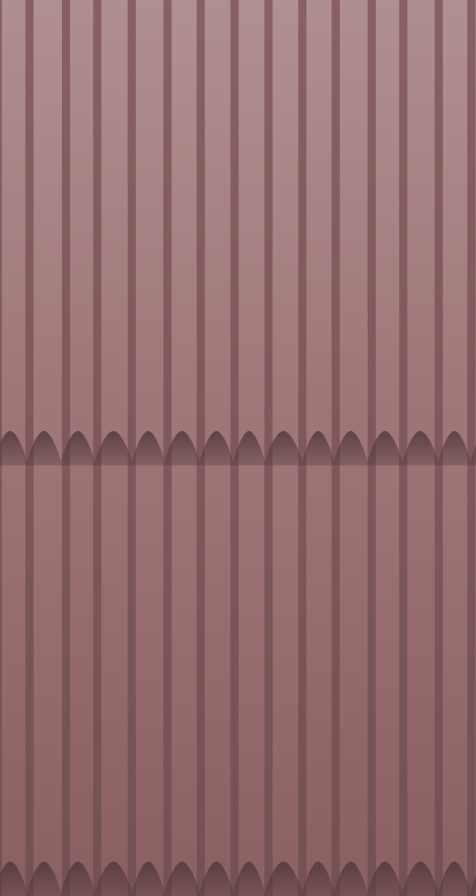
A WebGL 1 fragment shader for this pattern:

```glsl
precision highp float;

uniform vec2 u_resolution;

const float COLUMNS = 14.0;
const int ROWS = 2;
const float ROW_STEP = 0.4805;      // spacing of the lower sheet edges
const float COLUMN_SHIFT = 0.103;   // grooves sit left of the column ends
const float GROOVE_HALF = 0.12;     // in columns
const float GROOVE_JITTER = 0.05;
const float FOOT_SHIFT = -0.05;     // scallop feet relative to grooves
const float FOOT_JITTER = 0.06;
const float FOOT_HEIGHT = 0.005;    // in canvas heights
const float ARCH_HEIGHT = 0.0385;
const float ARCH_POWER = 1.8;
const float PANEL_VARIATION = 0.006;
const float SHADE_TOP = 0.78;
const float SHADE_BASE = 0.30;

const vec3 PANEL_LOW = vec3(0.545, 0.375, 0.385);
const vec3 PANEL_MID = vec3(0.620, 0.455, 0.462);
const vec3 PANEL_HIGH = vec3(0.690, 0.560, 0.565);
const vec3 GROOVE_LOW = vec3(0.455, 0.315, 0.325);
const vec3 GROOVE_HIGH = vec3(0.535, 0.375, 0.385);
const vec3 SHADOW = vec3(0.300, 0.205, 0.212);

float hash(float n) {
  n = fract(n * 0.1031);
  n *= n + 33.33;
  n *= n + n;
  return fract(n);
}

float signedHash(float n) {
  return 2.0 * hash(n) - 1.0;
}

// Turns a signed distance in pixels into edge coverage.
float coverage(float pixels) {
  return clamp(pixels + 0.5, 0.0, 1.0);
}

float groovePosition(float index) {
  return index + GROOVE_JITTER * signedHash(index + 7.0);
}

float footPosition(float index) {
  return index + FOOT_SHIFT + FOOT_JITTER * signedHash(index + 41.0);
}

vec3 panelColor(float y) {
  vec3 lower = mix(PANEL_LOW, PANEL_MID, clamp(2.0 * y, 0.0, 1.0));
  return mix(lower, PANEL_HIGH, clamp(2.0 * y - 1.0, 0.0, 1.0));
}

// Returns the scallop height and its slope, both in canvas heights.
vec2 scallop(float column) {
  float index = floor(column - FOOT_SHIFT);
  index -= step(column, footPosition(index));
  index += step(footPosition(index + 1.0), column);
  float left = footPosition(index);
  float width = footPosition(index + 1.0) - left;
  float side = abs(2.0 * (column - left) / width - 1.0);
  float rise = ARCH_HEIGHT - FOOT_HEIGHT;
  float height = FOOT_HEIGHT + rise * (1.0 - pow(side, ARCH_POWER));
  float slope = rise * ARCH_POWER * pow(side, ARCH_POWER - 1.0) * 2.0 / width;
  return vec2(height, slope * COLUMNS);
}

void main() {
  vec2 uv = gl_FragCoord.xy / u_resolution;
  float column = uv.x * COLUMNS + COLUMN_SHIFT;
  float columnPixels = u_resolution.x / COLUMNS;

  // Sheet panels with slight differences in brightness
  vec3 color = panelColor(uv.y);
  color += PANEL_VARIATION * signedHash(floor(column) + 83.0);

  // Vertical grooves
  float offset = abs(column - groovePosition(floor(column + 0.5)));
  float groove = coverage((GROOVE_HALF - offset) * columnPixels);
  color = mix(color, mix(GROOVE_LOW, GROOVE_HIGH, uv.y), groove);

  // Scalloped shadows, fading down to each sheet edge
  vec2 arch = scallop(column);
  float slopePixels = arch.y * u_resolution.y / u_resolution.x;
  float edgeScale = u_resolution.y / sqrt(1.0 + slopePixels * slopePixels);
  for (int row = 0; row < ROWS; row++) {
    float y = uv.y - float(row) * ROW_STEP;
    float mask = coverage((arch.x - y) * edgeScale)
               * coverage(y * u_resolution.y);
    float fade = clamp(y / ARCH_HEIGHT, 0.0, 1.0);
    color = mix(color, SHADOW, mask * mix(SHADE_BASE, SHADE_TOP, fade));
  }

  gl_FragColor = vec4(color, 1.0);
}
```
